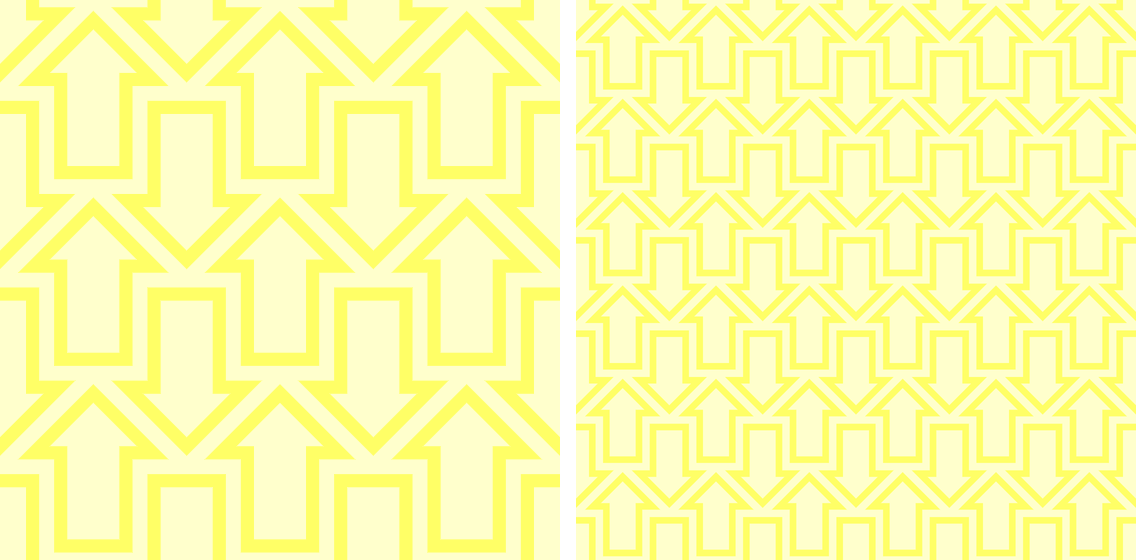
Left: one tile. Right: repeated 2 by 2.
This pattern is drawn by a WebGL 2 fragment shader. Its source:

```glsl
#version 300 es
precision highp float;
// Interlocking outlined block arrows, alternately pointing up and down.
// Each cell holds one up arrow; the down arrows are the same shape turned
// half a cell aside. Outlines are bands of a mitred distance function.

uniform vec2 u_resolution;
out vec4 fragColor;

const float REPEATS = 3.0;            // cells across and down
const vec3 PALE_CREAM = vec3(1.0, 1.0, 0.80);
const vec3 LEMON = vec3(1.0, 1.0, 0.40);

// Arrow measures, in cells
const float TIP_Y = 0.942;
const float HEAD_BASE_Y = 0.539;
const float SHAFT_END_Y = 0.040;
const float SHAFT_HALF_WIDTH = 0.210;
const float LINE_WIDTH = 0.0705;

// Signed distance with sharp mitred corners, negative inside the arrow
float arrowDistance(vec2 p) {
    float x = abs(p.x - 0.5);
    float roof = (x + p.y - TIP_Y) * inversesqrt(2.0);
    float shaft = max(x - SHAFT_HALF_WIDTH, SHAFT_END_Y - p.y);
    return max(roof, min(HEAD_BASE_Y - p.y, shaft));
}

// Smoothed coverage of the region where the distance is negative
float coverage(float dist, float pixel) {
    return clamp(0.5 - dist / pixel, 0.0, 1.0);
}

// Band running inward from the arrow's edge
float arrowOutline(vec2 p, float pixel) {
    float dist = arrowDistance(p);
    return coverage(dist, pixel) - coverage(dist + LINE_WIDTH, pixel);
}

void main() {
    vec2 cell = REPEATS * gl_FragCoord.xy / u_resolution;
    float pixel = REPEATS / min(u_resolution.x, u_resolution.y);

    // Upright arrows, then the same lattice flipped and shifted
    float up = arrowOutline(fract(cell), pixel);
    float down = arrowOutline(fract(vec2(cell.x + 0.5, 0.5 - cell.y)), pixel);

    fragColor = vec4(mix(PALE_CREAM, LEMON, max(up, down)), 1.0);
}
```
